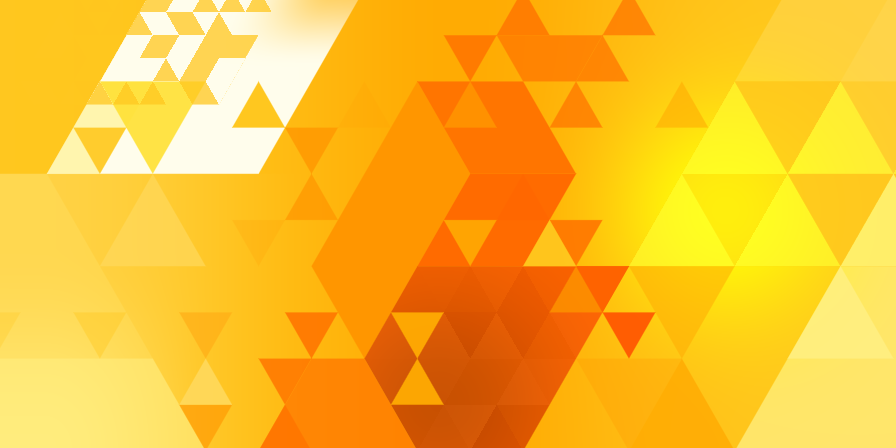
This background is drawn by a WebGL 2 fragment shader. Its source:

```glsl
#version 300 es
precision highp float;
// Warm mosaic of triangles: smooth gold, orange and yellow glows are overlaid
// with facets aligned to one triangular lattice. Lattice coordinates g = (a, v)
// count the slanted columns and the rows, so every facet has integer corners.
uniform vec2 u_resolution;
out vec4 outColor;

const vec2 ANCHOR = vec2(0.341, 0.612);   // lattice origin, in canvas heights
const vec2 CELL = vec2(0.1181, 0.1031);   // triangle side and row height
const vec2 SUN = vec2(1.62, 0.53);
const vec2 EMBER = vec2(0.98, 0.10);
const vec3 WHITE = vec3(1.0, 1.0, 0.95);
const vec3 CREAM = vec3(1.0, 0.94, 0.52);
const vec3 PALE = vec3(1.0, 0.85, 0.36);
const vec3 GOLD = vec3(1.0, 0.78, 0.12);
const vec3 AMBER = vec3(1.0, 0.67, 0.01);
const vec3 ORANGE = vec3(1.0, 0.59, 0.0);
const vec3 FLAME = vec3(1.0, 0.46, 0.0);
const vec3 RED = vec3(1.0, 0.39, 0.0);
const vec3 BROWN = vec3(0.78, 0.31, 0.0);
const vec3 LEMON = vec3(1.0, 1.0, 0.02);

vec2 g;       // lattice position of this fragment
float soft;   // edge width in lattice units
vec3 col;

float hash(vec2 p) {
  return fract(sin(dot(p, vec2(127.1, 311.7))) * 43758.5);
}

float cover(float d) { return smoothstep(-soft, soft, d); }

float box(vec2 p, vec2 lo, vec2 hi) {
  vec2 d = min(p - lo, hi - p);
  return min(d.x, d.y);
}

void paint(float d, vec3 tint, float alpha) { col = mix(col, tint, cover(d) * alpha); }

// Triangle: size > 0 points up from its lower left corner,
// size < 0 points down from its upper right corner.
void facet(float a, float v, float size, vec3 tint, float alpha) {
  vec2 d = (g - vec2(a, v)) * sign(size);
  paint(min(min(d.x, d.y), abs(size) - d.x - d.y), tint, alpha);
}

// Checker of up and down triangles; 1 on the upward ones
float upward(vec2 p, float scale) {
  vec2 f = fract(p / scale);
  return cover((1.0 - f.x - f.y) * scale);
}

void main() {
  vec2 p = gl_FragCoord.xy / u_resolution.y;
  g = (p - ANCHOR) / CELL;
  g.x -= 0.5 * g.y;
  float b = g.x + g.y;   // the opposite slant
  vec2 slant = vec2(g.x, b);
  soft = 0.8 / (CELL.y * u_resolution.y);

  // Smooth ground
  float middle = (p.x - 1.03) / 0.42;
  col = mix(GOLD, AMBER, exp(-middle * middle));
  col = mix(col, PALE, 0.6 * smoothstep(0.7, 0.1, p.x) * cover(-g.y));
  col = mix(col, CREAM, 0.7 * smoothstep(0.45, 0.0, p.y) * smoothstep(0.5, 0.1, p.x));
  paint(-2.0 - b, CREAM, 0.2 * cover(-g.y));
  paint(min(-2.0 - b, -4.0 - g.y), CREAM, 0.5);
  facet(0.0, -2.0, 2.0, PALE, 0.7);

  // Right side: large facets under a yellow sun
  paint(min(g.x - 10.0, g.y - 2.0), PALE, 0.5);
  paint(min(g.x - 12.0, g.y), PALE, 0.4);
  paint(min(g.x - 14.0, -2.0 - g.y), CREAM, 0.75);
  vec2 toSun = p - SUN;
  col = mix(col, LEMON, exp(-dot(toSun, toSun) * 17.0));
  float lit = upward(g, 2.0);
  float rightSide = cover(box(g, vec2(10.0, -2.0), vec2(16.0, 2.0)));
  col = mix(col, mix(GOLD, vec3(1.0, 1.0, 0.2), lit), rightSide * mix(0.3, 0.6, lit));
  facet(12.0, 2.0, -2.0, GOLD, 0.6);
  facet(14.0, 0.0, -2.0, GOLD, 0.8);
  facet(14.0, -2.0, 2.0, CREAM, 0.7);
  facet(14.0, -4.0, 2.0, CREAM, 0.8);
  facet(12.0, -2.0, -2.0, AMBER, 0.55);
  facet(12.0, -6.0, 2.0, AMBER, 0.85);
  facet(12.0, -4.0, -2.0, ORANGE, 0.3);
  facet(9.0, 1.0, 1.0, AMBER, 0.6);

  // White panel, its gold facets and half-size sprinkles
  paint(box(g, vec2(-2.0, 0.0), vec2(2.0, 5.0)), WHITE, 0.97 - 0.65 * smoothstep(2.3, 4.2, g.y) * smoothstep(-0.3, 1.5, g.x));
  paint(box(g, vec2(-2.0, 0.0), vec2(-1.0, 2.0)), CREAM, 0.6);
  facet(0.0, 2.0, -2.0, vec3(1.0, 0.88, 0.2), 0.9);
  facet(-1.0, 1.0, -1.0, GOLD, 0.9);
  facet(1.0, 1.0, 1.0, GOLD, 1.0);
  float tip = upward(g, 0.5);
  float pick = step(0.52, hash(floor(g * 2.0) + 7.0 * step(0.5, tip)));
  paint(box(g, vec2(-3.5, 1.5), vec2(0.5, 4.5)), GOLD, 0.75 * pick);

  // Central orange blades
  paint(box(slant, vec2(4.0, 2.0), vec2(6.0, 6.0)), ORANGE, 1.0);
  paint(box(vec2(b, g.y), vec2(6.0, 0.0), vec2(8.0, 2.0)), FLAME, 1.0);
  paint(box(g, vec2(6.0, -2.0), vec2(8.0, 0.0)), mix(RED, FLAME, 0.4), 1.0);
  vec2 toEmber = p - EMBER;
  vec3 coal = mix(RED, BROWN, exp(-dot(toEmber, toEmber) * 12.0));
  coal += 0.05 * (hash(floor(g) + step(1.0, fract(g.x) + fract(g.y))) - 0.5);
  paint(min(box(g, vec2(6.0, -7.0), vec2(10.0, -2.0)), b - 2.0), coal, 1.0);
  paint(min(box(g, vec2(4.0, 2.0), vec2(7.0, 3.0)), b - 8.0), FLAME, 0.75);

  // Lower left embers
  paint(min(min(-4.0 - g.y, g.x - 5.0), 2.0 - b), FLAME, 0.75);
  paint(min(min(-5.0 - g.y, b + 2.0), 4.0 - g.x), ORANGE, 0.65);
  facet(3.0, -5.0, 1.0, PALE, 0.9);
  facet(5.0, -4.0, -1.0, FLAME, 0.85);
  facet(5.0, -6.0, 1.0, FLAME, 0.9);

  // Runs of small facets along a row and up the columns
  for (float a = -1.0; a < 6.0; a += 2.0)
    facet(a, -3.0, -1.0, mix(GOLD, FLAME, max(0.0, a - 2.0) / 3.0), 0.3 + 0.12 * max(a, 0.0));
  for (float v = 1.0; v < 4.0; v++) facet(7.0, v, 1.0, FLAME, 0.75);
  for (float v = -1.0; v < 2.0; v += 2.0) {
    facet(3.0, v, 1.0, ORANGE, 0.45 - 0.3 * v);
    facet(3.0, v, -1.0, ORANGE, 0.5 + 0.3 * v);
    facet(5.0, 2.0 + v, 1.0, mix(ORANGE, FLAME, 0.5 + 0.5 * v), 0.85);
  }
  for (float a = 9.0; a < 12.0; a++) facet(a, 8.0 - a, -1.0, mix(FLAME, RED, a - 9.0), 0.9);
  facet(5.0, 3.0, -1.0, FLAME, 0.9);
  facet(7.0, -1.0, 1.0, RED, 0.5);
  facet(7.0, -1.0, -1.0, AMBER, 0.9);
  facet(8.0, -2.0, 1.0, GOLD, 0.9);
  facet(9.0, -3.0, 1.0, ORANGE, 0.8);
  facet(7.0, -3.0, -1.0, AMBER, 0.95);
  facet(7.0, -5.0, 1.0, AMBER, 0.95);

  outColor = vec4(clamp(col, 0.0, 1.0), 1.0);
}
```
